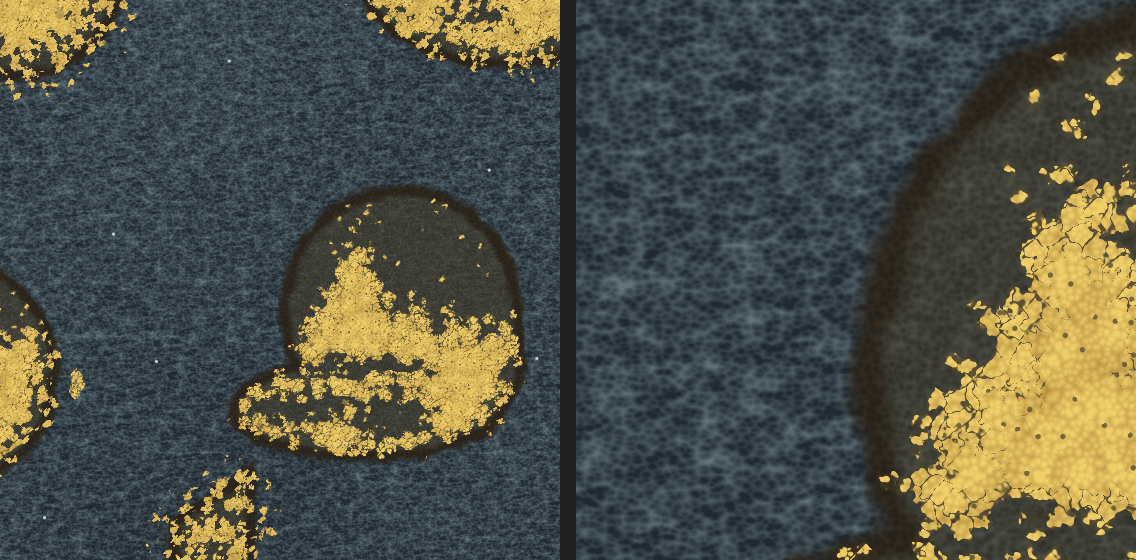
Left: the whole. Right: its middle third, enlarged.
This texture is drawn by a WebGL 2 fragment shader. Its source:

```glsl
#version 300 es
precision highp float;
// Worn gold leaf on dark blue paper: rounded shapes with brown outlines.
// Shapes are distance fields; each carries a gold field that cellular noise
// breaks into flakes. Layered cells also give the fibrous paper its mottling.
uniform vec2 u_resolution;
out vec4 fragColor;

const vec3 PAPER_DARK = vec3(0.125, 0.160, 0.195);
const vec3 PAPER_LIGHT = vec3(0.340, 0.405, 0.435);
const vec3 SIZE_BROWN = vec3(0.250, 0.235, 0.180);
const vec3 OUTLINE = vec3(0.165, 0.135, 0.095);
const vec3 STAIN = vec3(0.430, 0.350, 0.190);
const vec3 GOLD_DARK = vec3(0.680, 0.520, 0.230);
const vec3 GOLD_LIGHT = vec3(0.920, 0.790, 0.400);

vec2 hash2(vec2 p) {
  vec3 q = fract(p.xyx * vec3(0.1031, 0.1030, 0.0973));
  q += dot(q, q.yzx + 33.33);
  return fract((q.xx + q.yz) * q.zy);
}

// x: distance to nearest seed, y: gap to the cell border, z: cell id
vec3 cells(vec2 p) {
  vec2 base = floor(p);
  float near = 9.0, second = 9.0, id = 0.0;
  for (int j = -1; j <= 1; j++)
    for (int i = -1; i <= 1; i++) {
      vec2 cell = base + vec2(i, j);
      float d = length(cell + hash2(cell) - p);
      if (d < near) {
        second = near;
        near = d;
        id = hash2(cell + 57.0).x;
      } else second = min(second, d);
    }
  return vec3(near, second - near, id);
}

float waves(vec2 p) {
  return sin(p.x + 1.7 * sin(p.y * 0.8)) * 0.5 + sin(p.y * 1.9 - p.x * 1.3) * 0.3
       + sin(p.x * 3.1 + p.y * 2.7) * 0.2;
}

float ellipse(vec2 p, vec2 centre, vec2 radii) {
  vec2 q = (p - centre) / radii;
  float k = length(q);
  return k * (k - 1.0) / max(length(q / radii), 0.001);
}

float smoothUnion(float a, float b, float k) {
  float h = max(k - abs(a - b), 0.0) / k;
  return min(a, b) - h * h * k * 0.25;
}

vec3 nearer(vec3 a, vec3 b) { return a.x < b.x ? a : b; }

// Large folded shape; returns outline distance, gold distance, wear
vec3 foldedShape(vec2 p) {
  float d = ellipse(p, vec2(0.716, 0.44), vec2(0.212, 0.224));
  d = smoothUnion(d, ellipse(p, vec2(0.65, 0.27), vec2(0.238, 0.090)), 0.015);
  d = smoothUnion(d, ellipse(p, vec2(0.81, 0.35), vec2(0.122)), 0.03);
  float peak = 0.58 - 2.0 * abs(p.x - 0.635);
  float shelf = min(0.445 - 0.2 * (p.x - 0.72), 0.44 + 4.0 * (p.x - 0.70));
  float top = p.y < 0.35 ? 0.45 : max(peak, shelf);
  float gold = (p.y - top) * 0.5;
  gold = max(gold, -ellipse(p, vec2(0.64, 0.343), vec2(0.115, 0.015)) * 1.6);
  gold = max(gold, -ellipse(p, vec2(0.70, 0.255), vec2(0.070, 0.040)));
  gold = max(gold, -ellipse(p, vec2(0.53, 0.272), vec2(0.085, 0.032)) * 0.7);
  return vec3(d, max(gold, d + 0.017), 0.022);
}

vec3 shapes(vec2 p) {
  float d = ellipse(p, vec2(0.02, 1.03), vec2(0.195, 0.170));
  vec3 s = vec3(d, d + 0.022, 0.13);
  d = ellipse(p, vec2(0.90, 1.05), vec2(0.26, 0.168));
  float hole = ellipse(p, vec2(0.85, 0.978), vec2(0.032, 0.022));
  s = nearer(s, vec3(d, max(d + 0.016, -hole), 0.075));
  d = ellipse(p, vec2(-0.05, 0.335), vec2(0.15, 0.187));
  s = nearer(s, vec3(d, max(d + 0.018, p.y - 0.40), 0.06));
  // Wedge rising from the lower edge
  d = max(max(p.x - 0.452, 0.308 - p.x), dot(p - vec2(0.31, 0.069), vec2(-0.565, 0.825)));
  s = nearer(s, vec3(d, max(d + 0.012, -0.012), 0.11));
  // Loose fleck
  d = ellipse(p, vec2(0.13, 0.314), vec2(0.010, 0.014));
  s = nearer(s, vec3(d + 0.04 * step(0.0, -d) * 0.0 + 0.02, d, 0.004));
  return nearer(s, foldedShape(p));
}

vec3 paper(vec2 p) {
  float tone = 0.50 + 0.07 * waves(p * 6.0 + 1.0) + 0.10 * (p.y - 0.5);
  tone += 0.50 * (cells(p * vec2(34.0, 52.0)).x - 0.45);
  tone += 0.70 * (cells(p * vec2(78.0, 125.0) + 9.0).x - 0.45);
  tone += 0.75 * (cells(p * vec2(180.0, 250.0) + 4.0).x - 0.45);
  vec3 fibre = cells(p * vec2(26.0, 105.0) + 0.5 * waves(p * 70.0));
  tone -= 0.30 * step(0.55, fibre.z) * smoothstep(0.42, 0.08, fibre.x);
  // Faint horizontal scuff
  float scuff = smoothstep(0.014, 0.0, abs(p.y - 0.40 - 0.004 * waves(p * 40.0)));
  tone += 0.22 * scuff * smoothstep(0.04, 0.10, p.x) * smoothstep(0.38, 0.30, p.x);
  vec3 speck = cells(p * 14.0 + 3.0);
  float dust = step(0.95, speck.z) * smoothstep(0.055, 0.025, speck.x);
  return mix(mix(PAPER_DARK, PAPER_LIGHT, clamp(tone, 0.0, 1.2)), vec3(0.75, 0.80, 0.80), dust);
}

void main() {
  vec2 p = gl_FragCoord.xy / u_resolution;
  float pixel = 1.0 / min(u_resolution.x, u_resolution.y);
  vec2 bent = p + 0.0035 * vec2(waves(p * 45.0), waves(p.yx * 52.0 + 2.0));
  vec3 shape = shapes(bent);
  vec3 flake = cells(bent * 88.0 + 0.25 * waves(p * 330.0));
  vec3 grain = cells(p * 230.0);
  float clump = cells(bent * 36.0 + 7.0).x - 0.45;

  // Bare ground inside the shapes, then the soft outline
  vec3 color = paper(p);
  color = mix(color, SIZE_BROWN * (0.8 + 0.45 * grain.x), 0.72 * smoothstep(0.004, -0.008, shape.x));
  float line = smoothstep(0.017, 0.003, abs(shape.x + 0.004) + 0.008 * clump);
  color = mix(color, OUTLINE * (0.8 + 0.4 * grain.x), 0.88 * line);

  // Flakes: the gold field is displaced per cell and split by cracks
  float field = shape.y + shape.z * (flake.z - 0.45) + 0.045 * clump + 0.008 * (grain.x - 0.45);
  float stray = step(0.95, flake.z) * step(shape.x, -0.006);
  field = mix(field, min(field, (flake.x - 0.28) * 0.012), stray);
  float crack = 0.17 * smoothstep(-0.045, 0.0, field) * (0.4 + grain.x);
  float body = min(-field, (flake.y - crack) / 88.0 + 0.0004);
  float pinhole = step(0.965, grain.z) * smoothstep(0.5, 0.25, grain.x);
  float gold = smoothstep(-pixel, pixel, body) * (1.0 - 0.8 * pinhole);
  float shine = clamp(0.78 + 0.25 * (flake.z - 0.5) + 0.7 * (0.42 - grain.x) - 0.5 * clump, 0.0, 1.1);
  color = mix(color, STAIN, 0.55 * smoothstep(0.006, -0.003, field));
  color = mix(color, mix(GOLD_DARK, GOLD_LIGHT, shine), gold);
  fragColor = vec4(color, 1.0);
}
```
